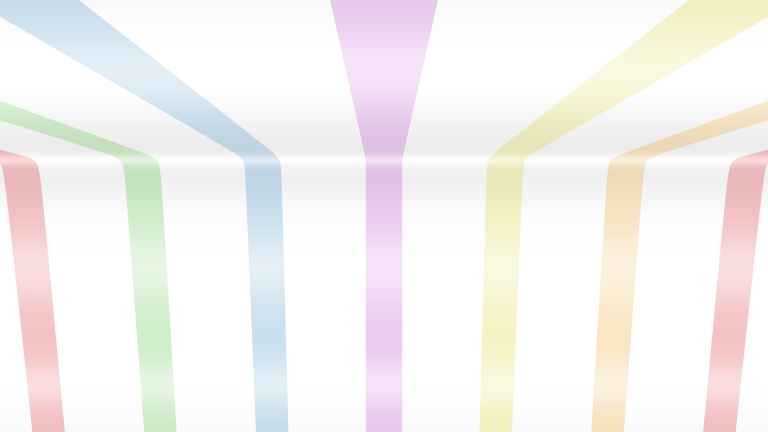
This background is drawn by a WebGL 1 fragment shader. Its source:

```glsl
precision highp float;
// Seven pastel ribbons lie on a white sheet that folds from a floor to a wall.
// Each ribbon is a repeated stripe whose spacing widens above the fold in
// perspective; soft bands along the height give the shade and the sheen.

uniform vec2 u_resolution;

#define FOLD 0.367         // height of the fold, measured down from the top
#define FOLD_RADIUS 0.0093 // roundness of the bend
#define SPACING 0.280      // distance between ribbon centres at the fold
#define HALF_WIDTH 0.0421  // half the ribbon width at the fold
#define SPREAD 5.36        // widening rate above the fold
#define TAPER 0.12         // narrowing of the spacing below the fold
#define WIDTH_TAPER 0.17   // narrowing of the outer ribbons below the fold
#define SHEEN 0.48         // strength of the satin highlights

float band(float y, float centre, float width) {
  float d = (y - centre) / width;
  return exp(-d * d);
}

// Ribbon tint by index, from -3 at the left to 3 at the right.
vec3 ribbonTint(float index) {
  if (abs(index) > 2.5) return vec3(0.96, 0.755, 0.755); // rose
  if (index < -1.5) return vec3(0.81, 0.93, 0.785);      // green
  if (index < -0.5) return vec3(0.79, 0.877, 0.935);     // blue
  if (index < 0.5) return vec3(0.922, 0.795, 0.94);      // lilac
  if (index < 1.5) return vec3(0.962, 0.95, 0.76);       // yellow
  return vec3(0.98, 0.898, 0.757);                       // apricot
}

// Brightness of the white sheet, darkest on both sides of the lit fold.
float sheetShade(float y) {
  float upper = 0.075 * smoothstep(0.19, 0.355, y);
  float lower = 0.038 * (1.0 - smoothstep(0.41, 0.50, y))
              + 0.019 * (1.0 - smoothstep(0.45, 0.60, y));
  float dark = mix(upper, lower, smoothstep(0.362, 0.378, y));
  dark *= 1.0 - 0.9 * band(y, 0.371, 0.014);
  dark += 0.018 * (1.0 - smoothstep(0.0, 0.12, y));
  dark += 0.018 * smoothstep(0.88, 1.0, y);
  return 0.999 - dark;
}

// Pale highlights that run across all ribbons.
float ribbonSheen(float y) {
  float glow = band(y, 0.165, 0.095) + band(y, 0.62, 0.085)
             + band(y, 0.89, 0.055);
  return SHEEN * min(glow, 1.0) + 0.42 * band(y, 0.371, 0.013);
}

void main() {
  float x = (gl_FragCoord.x - 0.5 * u_resolution.x) / u_resolution.y;
  float y = 1.0 - gl_FragCoord.y / u_resolution.y;

  // Perspective scale, with a rounded bend at the fold.
  float above = FOLD - y;
  float bend = sqrt(above * above + FOLD_RADIUS * FOLD_RADIUS);
  float rise = SPREAD * 0.5 * (above + bend);
  float drop = max(-above, 0.0);
  float scale = 1.0 + rise - TAPER * drop;

  // Nearest ribbon and the distance to its edge.
  float step0 = SPACING * scale;
  float index = clamp(floor(x / step0 + 0.5), -3.0, 3.0);
  float outer = min(abs(index), 1.0);
  float halfWidth = HALF_WIDTH * (1.0 + rise) * (1.0 - outer * WIDTH_TAPER * drop);
  float edge = abs(x - index * step0) - halfWidth;

  // Correct the distance for the slant of the edge, then smooth it.
  float slant = x / scale * SPREAD * 0.5 * (1.0 + above / bend);
  edge /= sqrt(1.0 + slant * slant);
  float cover = clamp(0.5 - edge * u_resolution.y, 0.0, 1.0);

  float shade = sheetShade(y);
  vec3 ribbon = mix(ribbonTint(index), vec3(1.0), ribbonSheen(y));
  ribbon *= mix(1.0, shade, 0.8);
  gl_FragColor = vec4(mix(vec3(shade), ribbon, cover), 1.0);
}
```
